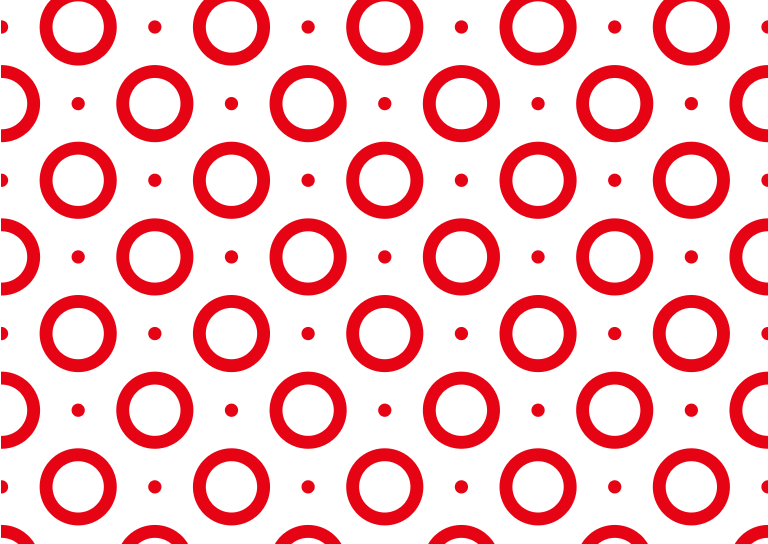
This pattern is drawn by a WebGL 2 fragment shader. Its source:

```glsl
#version 300 es
precision highp float;
// Red rings on white in staggered rows, with a small dot in each gap between them.
// Two square lattices, offset by half a period, are folded to one cell each;
// circle distances in that cell give the rings and the dots.

uniform vec2 u_resolution;
out vec4 fragColor;

// Lengths are fractions of the canvas width.
const float PITCH = 0.0998;               // step from a ring to the next dot
const vec2 RING_ORIGIN = vec2(0.5010, 0.2740);
const float RING_RADIUS = 0.0418;         // centre line of the stroke
const float RING_HALF_WIDTH = 0.0084;
const float DOT_RADIUS = 0.0086;
const float LEFT_MARGIN = 0.0013;         // thin blank strip at the left edge
const vec3 PAPER = vec3(1.0);
const vec3 RED = vec3(0.902, 0.010, 0.080);

// Distance to the nearest point of a square lattice through the origin.
float latticeDistance(vec2 p) {
    float period = 2.0 * PITCH;
    return length(p - period * floor(p / period + 0.5));
}

float ringDistance(float r) {
    return abs(r - RING_RADIUS) - RING_HALF_WIDTH;
}

void main() {
    float pixel = 1.0 / u_resolution.x;
    vec2 uv = gl_FragCoord.xy * pixel;
    vec2 p = uv - RING_ORIGIN;

    // Each staggered lattice carries rings, with dots one pitch to the side.
    float shape = 1.0;
    for (int i = 0; i < 2; i++) {
        vec2 q = p - float(i) * vec2(PITCH);
        float ring = ringDistance(latticeDistance(q));
        float dotShape = latticeDistance(q - vec2(PITCH, 0.0)) - DOT_RADIUS;
        shape = min(shape, min(ring, dotShape));
    }

    // Smooth coverage over one pixel, trimmed at the left margin.
    float ink = clamp(0.5 - shape / pixel, 0.0, 1.0);
    ink *= clamp(0.5 + (uv.x - LEFT_MARGIN) / pixel, 0.0, 1.0);
    fragColor = vec4(mix(PAPER, RED, ink), 1.0);
}
```
